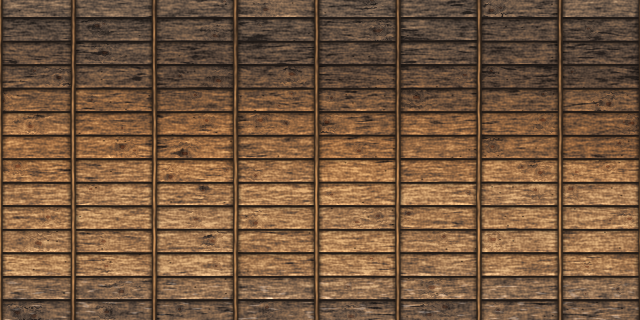
Write a WebGL 1 fragment shader that draws this texture.

```glsl
precision highp float;
uniform vec2 u_resolution;

// Layout, in units of the canvas height
const vec2 PITCH = vec2(0.2536, 0.0735);   // bay width, board height
const vec2 OFFSET = vec2(0.0245, 0.0201);  // part of the first bay and board cut off
const float BATTEN_HALF = 0.0066;
const float GAP = 0.0062;
const float KNOT_CHANCE = 0.40;
const float KNOT_RADIUS = 0.0070;
const float GRAIN_STRENGTH = 0.40;
const float STAIN_STRENGTH = 0.28;

// Wood tones from shadow to sunlit
const vec3 SOOT = vec3(0.15, 0.12, 0.105);
const vec3 UMBER = vec3(0.355, 0.275, 0.22);
const vec3 HONEY = vec3(0.62, 0.44, 0.285);
const vec3 STRAW = vec3(0.88, 0.69, 0.47);
const vec3 KNOT_TINT = vec3(0.36, 0.20, 0.12);
const vec3 BATTEN_DARK = vec3(0.38, 0.28, 0.20);
const vec3 BATTEN_LIGHT = vec3(0.74, 0.53, 0.33);

float hash(vec2 p) {
  return fract(sin(dot(p, vec2(127.1, 311.7))) * 4375.85);
}

float gradDot(vec2 cell, vec2 offset) {
  float angle = 6.2832 * hash(cell);
  return dot(vec2(cos(angle), sin(angle)), offset);
}

// Gradient noise, roughly -0.7 to 0.7
float noise(vec2 p) {
  vec2 i = floor(p), f = fract(p);
  vec2 u = f * f * f * (f * (f * 6.0 - 15.0) + 10.0);
  vec2 e = vec2(1.0, 0.0);
  return mix(mix(gradDot(i, f), gradDot(i + e.xy, f - e.xy), u.x),
             mix(gradDot(i + e.yx, f - e.yx), gradDot(i + e.xx, f - e.xx), u.x), u.y);
}

float fbm(vec2 p) {
  float sum = 0.0, amp = 1.0;
  for (int i = 0; i < 4; i++) {
    sum += amp * noise(p);
    p = p * 2.03 + 17.3;
    amp *= 0.6;
  }
  return sum;
}

vec3 woodRamp(float t) {
  vec3 c = mix(SOOT, UMBER, clamp(t / 0.3, 0.0, 1.0));
  c = mix(c, HONEY, clamp((t - 0.3) / 0.35, 0.0, 1.0));
  return mix(c, STRAW, clamp((t - 0.65) / 0.35, 0.0, 1.0));
}

// Sun and weather: palest below the middle, dark at top and foot
float exposure(vec2 p) {
  float bell = (1.0 - smoothstep(0.32, 0.92, p.y)) * smoothstep(-0.05, 0.24, p.y);
  float damp = smoothstep(1.0, 1.6, p.x) * smoothstep(0.38, 0.55, p.y) * (1.0 - smoothstep(0.65, 0.85, p.y));
  return 0.33 + 0.42 * bell - 0.08 * damp + 0.05 * smoothstep(0.93, 0.97, p.y);
}

vec3 board(vec2 p, vec2 id, vec2 q) {
  float seed = hash(id + 3.7);
  vec2 grainPos = q;
  float knot = 0.0, halo = 0.0, rings = 0.0;

  // Knots push the grain lines aside
  for (int k = 0; k < 2; k++) {
    vec2 key = id + float(k) * 31.0;
    vec2 centre = PITCH * vec2(0.1 + 0.8 * hash(key + 1.3), 0.25 + 0.55 * hash(key + 5.9));
    float present = step(1.0 - KNOT_CHANCE, hash(key + 9.1));
    float radius = KNOT_RADIUS * (0.4 + 0.8 * hash(key + 7.7));
    vec2 d = (q - centre) * vec2(0.6, 1.0);
    float r = length(d) / radius * (1.0 + 0.7 * noise(q * 110.0 + seed * 40.0));
    grainPos.y -= present * d.y * 0.8 * exp(-r * r * 0.16);
    knot = max(knot, present * (1.0 - smoothstep(0.2, 1.1, r)));
    halo = max(halo, present * exp(-r * r * 0.25));
    rings += present * sin(r * 9.0) * exp(-r * 0.7);
  }

  // Grain streaks, from broad bands to fine fibres
  vec2 g = grainPos + vec2(seed * 13.0 + id.x * 3.1, id.y * 1.7);
  g.y += 0.004 * noise(g * vec2(7.0, 14.0));
  float grain = noise(g * vec2(3.5, 52.0)) * 0.25 + noise(g * vec2(9.0, 92.0)) * 0.5
              + noise(g * vec2(16.0, 125.0)) * 0.7 + noise(g * vec2(40.0, 150.0)) * 0.8
              + noise(g * vec2(125.0, 140.0)) * 0.55;
  float stain = fbm(g * vec2(8.0, 24.0) + 50.0);
  float crackZone = smoothstep(-0.1, 0.4, fbm(g * vec2(4.0, 12.0) + 90.0));
  float crack = smoothstep(0.14, 0.38, noise(g * vec2(14.0, 118.0) + 23.0)) * crackZone;

  vec2 middle = (id + 0.5) * PITCH - OFFSET;
  float tone = exposure(vec2(middle.x, 1.0 - middle.y));
  tone += 0.10 * (seed - 0.5) + 0.09 * (hash(vec2(id.y, 8.0)) - 0.5);
  tone += GRAIN_STRENGTH * grain * (0.65 + 0.6 * tone) + 0.10 * rings;
  tone += STAIN_STRENGTH * (0.35 * stain - 0.4 * smoothstep(0.15, 0.8, -stain));
  tone -= 0.34 * crack + 0.14 * halo;
  vec3 c = woodRamp(tone);
  c = mix(c, KNOT_TINT * (0.6 + tone), 0.8 * knot);

  // Small soft pits
  vec2 pitCell = floor(p * 42.0);
  vec2 pitPos = fract(p * 42.0) - 0.3 - 0.4 * vec2(hash(pitCell), hash(pitCell + 4.0));
  float pit = step(0.95, hash(pitCell + 11.0)) * (1.0 - smoothstep(0.02, 0.15, length(pitPos * vec2(0.7, 1.0))));
  c *= 1.0 - 0.5 * pit;

  // Grey weathering above and below, amber between, pale scuffs near the foot
  float foot = 1.0 - smoothstep(0.08, 0.2, p.y);
  float grey = 0.35 * smoothstep(0.68, 0.98, p.y) + 0.2 * foot + 0.12 * hash(id + 6.1);
  c = mix(c, vec3(dot(c, vec3(0.4, 0.4, 0.2))) * vec3(1.08, 1.0, 0.92), grey);
  float amber = smoothstep(0.32, 0.56, p.y) * (1.0 - smoothstep(0.6, 0.8, p.y));
  c *= mix(vec3(1.0), vec3(1.03, 0.98, 0.91), amber);
  float scuff = smoothstep(0.24, 0.5, noise(vec2(p.x * 22.0 + p.y * 14.0, p.y * 100.0)));
  return c + 0.18 * foot * scuff;
}

vec3 batten(vec2 p, float side) {
  float streak = noise(vec2(p.x * 120.0, p.y * 14.0)) + 0.6 * noise(vec2(p.x * 125.0, p.y * 60.0));
  float lit = 1.0 - smoothstep(0.15, 0.8, abs(side + 0.08 + 0.25 * noise(p * vec2(4.0, 22.0))));
  vec3 c = mix(BATTEN_DARK, BATTEN_LIGHT, clamp(exposure(p) + 0.7 * streak, 0.0, 1.0));
  return c * mix(0.40, 1.08, lit);
}

void main() {
  vec2 p = gl_FragCoord.xy / u_resolution.y;
  float aa = 0.75 / u_resolution.y;

  // Bays count from the left, boards from the top
  vec2 cell = (vec2(p.x, 1.0 - p.y) + OFFSET) / PITCH;
  cell.y += 0.015 * noise(vec2(p.x * 4.0, floor(cell.y + 0.5) * 7.3));
  vec2 id = floor(cell), q = fract(cell) * PITCH;

  // Signed distance to the nearest batten, with one at the left edge
  float across = (fract(cell.x + 0.5) - 0.5) * PITCH.x;
  across = p.x < abs(across) ? p.x : across;
  across += 0.002 * noise(vec2(floor(cell.x + 0.5) * 5.3, p.y * 4.0));
  float dist = abs(across);

  // Overlapping boards: shadow under each lap, worn lower lip
  vec3 c = board(p, id, q);
  c *= mix(0.55, 1.0, smoothstep(0.0, 0.02, q.y + 0.006 * noise(p * vec2(20.0, 40.0))));
  c *= 1.0 + 0.14 * smoothstep(PITCH.y - 0.014, PITCH.y - 0.002, q.y);
  c *= mix(0.6, 1.0, smoothstep(BATTEN_HALF, 0.022, dist + 0.006 * noise(p * vec2(30.0, 60.0))));
  float gapDist = min(abs(q.y - 0.5 * GAP), abs(q.y - PITCH.y - 0.5 * GAP));
  float gap = 1.0 - smoothstep(0.5 * GAP - aa, 0.5 * GAP + aa, gapDist);
  c = mix(c, SOOT * 0.75, 0.92 * gap);

  // Battens over the boards, with a dark contact line
  float contact = 1.0 - smoothstep(BATTEN_HALF, BATTEN_HALF + 0.004, dist);
  c = mix(c, SOOT, 0.75 * contact);
  float cover = 1.0 - smoothstep(BATTEN_HALF - aa, BATTEN_HALF + aa, dist);
  c = mix(c, batten(p, across / BATTEN_HALF), cover);
  gl_FragColor = vec4(clamp(c, 0.0, 1.0), 1.0);
}
```
